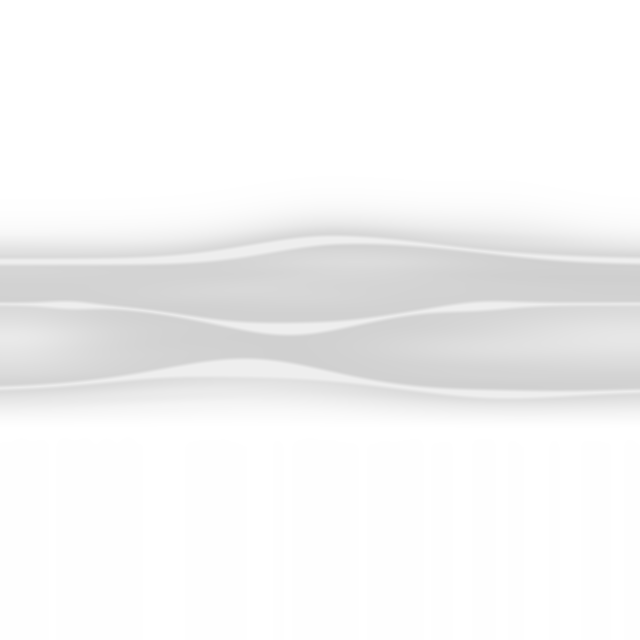
Write a Shadertoy shader that draws this background.

```glsl
// Draws a horizontal band of pale grey satin folds with bright ridges on white.
#define SATIN_GREY 0.818
#define RIDGE_LIGHT 0.935
#define RIDGE_SOFTNESS 0.0042
#define UPPER_FADE 0.023
#define LOWER_LIMIT 0.329
#define SHADOW_DEPTH 0.165
#define STREAK_DEPTH 0.014
#define STRIPE_DEPTH 0.005

float hash(vec2 cell) {
    vec3 q = fract(vec3(cell.xyx) * 0.1031);
    q += dot(q, q.yzx + 33.33);
    return fract((q.x + q.y) * q.z);
}

float noise(vec2 p) {
    vec2 cell = floor(p), f = fract(p);
    f = f * f * (3.0 - 2.0 * f);
    return mix(mix(hash(cell), hash(cell + vec2(1, 0)), f.x),
               mix(hash(cell + vec2(0, 1)), hash(cell + 1.0), f.x), f.y);
}

float bell(float x, float centre, float width) {
    float t = (x - centre) / width;
    return exp(-0.5 * t * t);
}

// Bell whose two flanks have different widths
float skewBell(float x, float centre, float left, float right) {
    return bell(x, centre, x < centre ? left : right);
}

float glow(vec2 p, vec2 centre, vec2 size) {
    return bell(p.x, centre.x, size.x) * bell(p.y, centre.y, size.y);
}

float ridge(float offset, float halfWidth) {
    return 1.0 - smoothstep(halfWidth - RIDGE_SOFTNESS,
                            halfWidth + RIDGE_SOFTNESS, abs(offset));
}

void mainImage(out vec4 fragColor, in vec2 fragCoord) {
    vec2 p = fragCoord / iResolution.xy;

    // Heights of the three fold crests
    float upper = 0.591 + 0.034 * skewBell(p.x, 0.534, 0.124, 0.182);
    float middle = 0.525 - 0.039 * bell(p.x, 0.449, 0.138);
    float lower = 0.391 + 0.034 * skewBell(p.x, 0.378, 0.163, 0.146)
                - 0.008 * bell(p.x, 0.794, 0.130);

    // Half widths of the crests
    float upperWidth = 0.0048 + 0.004 * bell(p.x, 0.404, 0.104)
                     - 0.0024 * bell(p.x, 0.73, 0.09);
    float middleWidth = 0.0020 + 0.004 * bell(p.x, 0.11, 0.033)
                      + 0.0075 * bell(p.x, 0.455, 0.07)
                      + 0.005 * bell(p.x, 0.75, 0.052);
    float lowerWidth = 0.0026 + 0.012 * bell(p.x, 0.39, 0.098)
                     + 0.004 * bell(p.x, 0.78, 0.078);

    // Soft light inside the upper fold
    float upperFold = SATIN_GREY
        + 0.045 * glow(p, vec2(0.56, 0.589), vec2(0.12, 0.014))
        + 0.030 * glow(p, vec2(0.40, 0.545), vec2(0.16, 0.014))
        + 0.015 * glow(p, vec2(0.05, 0.575), vec2(0.25, 0.012));

    // Broad light entering the lower fold from both sides
    float lowerFold = SATIN_GREY
        + 0.095 * glow(p, vec2(0.01, 0.468), vec2(0.105, 0.036))
        + 0.090 * glow(p, vec2(1.00, 0.472), vec2(0.160, 0.032))
        + 0.035 * glow(p, vec2(0.73, 0.455), vec2(0.110, 0.020));

    // Shadows dissolving into white above and below the band
    float rise = max(p.y - upper - upperWidth, 0.0);
    float fade = UPPER_FADE + 0.012 * bell(p.x, 0.80, 0.09);
    float above = 1.0 - 0.135 * exp(-pow(rise / fade, 1.3))
                - 0.030 * exp(-pow(rise / 0.055, 2.0));
    float depth = clamp((lower - p.y) / (lower - LOWER_LIMIT), 0.0, 1.0);
    float below = 1.0 - SHADOW_DEPTH * pow(1.0 - depth, 1.5);

    // Stack the folds from bottom to top
    float soft = RIDGE_SOFTNESS;
    float shade = mix(below, lowerFold, smoothstep(-soft, soft, p.y - lower));
    shade = mix(shade, upperFold, smoothstep(-soft, soft, p.y - middle));
    shade = mix(shade, above, smoothstep(-soft, soft, p.y - upper));

    // Fine streaks along the cloth
    float band = smoothstep(0.33, 0.38, p.y) * (1.0 - smoothstep(0.60, 0.68, p.y));
    float flow = p.y - 0.4 * mix(lower, upper, smoothstep(0.39, 0.60, p.y));
    float streak = noise(vec2(p.x * 4.0, flow * 90.0)) - 0.5;
    shade += STREAK_DEPTH * band * streak;

    // Bright crests
    shade = mix(shade, RIDGE_LIGHT, ridge(p.y - upper, upperWidth));
    shade = mix(shade, RIDGE_LIGHT, ridge(p.y - middle, middleWidth));
    shade = mix(shade, RIDGE_LIGHT, ridge(p.y - lower, lowerWidth));

    // Barely visible upright stripes on the lower ground
    float ground = 1.0 - smoothstep(0.30, 0.33, p.y);
    shade -= STRIPE_DEPTH * ground * noise(vec2(p.x * 60.0, 0.5));

    fragColor = vec4(vec3(clamp(shade, 0.0, 1.0)), 1.0);
}
```
